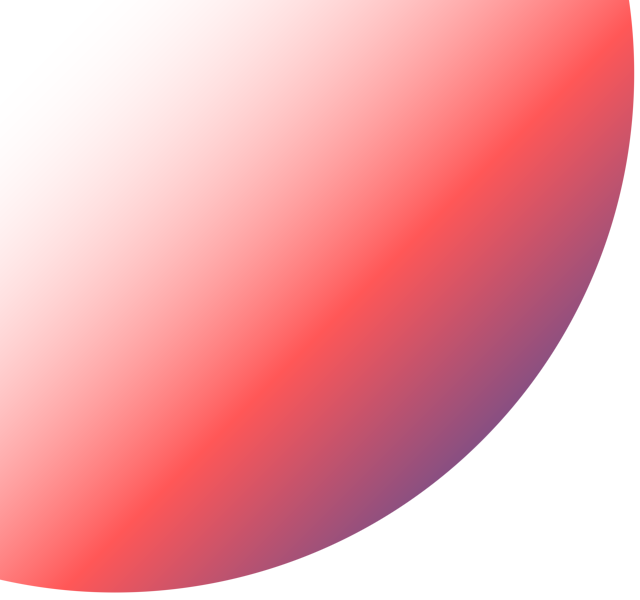
Reproduce this background procedurally as a Shadertoy shader.

```glsl
const vec3 WHITE = vec3(1.0);
const vec3 CORAL = vec3(1.0, 0.341, 0.341);
const vec3 PLUM = vec3(0.53, 0.31, 0.51);

// Coverage of a disc with an edge one pixel soft
float discMask(vec2 p, vec2 center, float radius, float pixel) {
    float dist = length(p - center) - radius;
    return 1.0 - smoothstep(-0.75 * pixel, 0.75 * pixel, dist);
}

// Position of p along a direction, 0 at the center and 1 at the rim
float axisPosition(vec2 p, vec2 center, float radius, vec2 direction) {
    return dot(p - center, normalize(direction)) / radius;
}

// White eases into coral, then coral runs evenly into plum
vec3 sunsetGradient(float t, float start, float ridge, float easing) {
    float rise = clamp((t - start) / (ridge - start), 0.0, 1.0);
    float fall = clamp((t - ridge) / (1.0 - ridge), 0.0, 1.0);
    vec3 light = mix(WHITE, CORAL, pow(rise, easing));
    return mix(light, PLUM, fall);
}

void mainImage(out vec4 fragColor, in vec2 fragCoord) {
    // Canvas height is one unit
    float pixel = 1.0 / iResolution.y;
    vec2 p = fragCoord * pixel;

    vec2 center = vec2(0.1917, 0.8778);
    float radius = 0.8653;

    // Diagonal shading toward the lower right
    float t = axisPosition(p, center, radius, vec2(1.0, -1.0));
    vec3 shade = sunsetGradient(t, -0.143, 0.633, 1.8);

    // Disc over a white ground
    float mask = discMask(p, center, radius, pixel);
    fragColor = vec4(mix(WHITE, shade, mask), 1.0);
}
```
